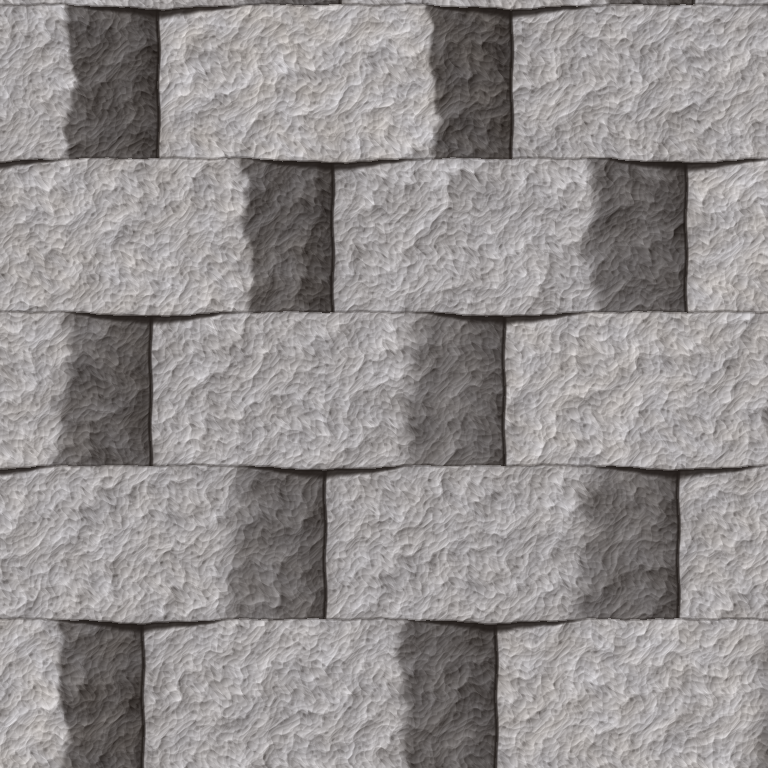
A WebGL 2 fragment shader for this texture:

```glsl
#version 300 es
precision highp float;

uniform vec2 u_resolution;
out vec4 outColor;

const float ROW_HEIGHT = 0.2;
const float TOP_OFFSET = 0.006;
const float BLOCK_WIDTH = 0.46;
const vec3 CREVICE = vec3(0.13, 0.11, 0.10);
const vec3 STONE = vec3(0.82, 0.81, 0.82);

vec2 hash2(vec2 p) {
    vec2 q = vec2(dot(p, vec2(127.1, 311.7)), dot(p, vec2(269.5, 183.3)));
    return fract(sin(q) * 43758.5);
}

// Distance to the nearest scattered feature point
float cellular(vec2 p) {
    vec2 cell = floor(p);
    float nearest = 2.0;
    for (int y = -1; y <= 1; y++) {
        for (int x = -1; x <= 1; x++) {
            vec2 corner = cell + vec2(x, y);
            nearest = min(nearest, length(corner + hash2(corner) - p));
        }
    }
    return nearest;
}

vec2 warp(vec2 p) {
    p += 0.006 * sin(p.yx * vec2(61.0, 53.0));
    return p + 0.0018 * sin(p.yx * vec2(197.0, 223.0));
}

// Split-stone height: octaves of pitted cells
float relief(vec2 p) {
    mat2 turn = mat2(0.8, 0.6, -0.6, 0.8);
    float height = 0.0;
    float amplitude = 0.55;
    float frequency = 15.0;
    for (int i = 0; i < 4; i++) {
        float d = cellular(p * frequency);
        height += amplitude * d * d;
        amplitude *= i == 0 ? 0.85 : 0.58;
        frequency *= 2.1;
        p = turn * p + 3.7;
    }
    return height;
}

float slopeLight(vec2 p, vec2 towardLight) {
    return relief(p) - relief(p + towardLight);
}

float blotches(vec2 p) {
    return sin(p.x * 23.0 + 2.0 * sin(p.y * 17.0)) * sin(p.y * 29.0 + 2.0 * sin(p.x * 13.0));
}

// Horizontal position counted in blocks, staggered by row
float blockCoord(float x, float row) {
    return (x - 0.206 + 0.005 * row - 0.232 * mod(row, 2.0)) / BLOCK_WIDTH;
}

float jointOffset(float coord) {
    return (fract(coord + 0.5) - 0.5) * BLOCK_WIDTH;
}

// Position across a block where the lit face turns into the dark side
float cornerX(vec2 p, float v, vec2 rnd) {
    float jag = 0.024 * (cellular(p * 13.0) - 0.5) + 0.010 * (cellular(p * 48.0) - 0.5);
    float lean = (rnd.y - 0.4) * 0.03 * (0.5 - v);
    return BLOCK_WIDTH - 0.110 + 0.024 * (rnd.x - 0.5) + lean + jag;
}

void main() {
    vec2 uv = gl_FragCoord.xy / u_resolution;
    float pixel = 1.0 / u_resolution.y;
    vec2 pos = vec2(uv.x, 1.0 - uv.y);

    // Nearest course line, sagging above each joint of the course below
    float line = round((pos.y - TOP_OFFSET) / ROW_HEIGHT);
    float reach = abs(jointOffset(blockCoord(pos.x, line)));
    float overhang = max(0.0, 1.0 - reach / 0.12);
    float ripple = 0.0008 * sin(pos.x * 67.0 + line * 2.3) + 0.0004 * sin(pos.x * 211.0);
    float below = pos.y - TOP_OFFSET - line * ROW_HEIGHT - 0.007 * overhang - ripple;
    float row = below < 0.0 ? line - 1.0 : line;

    // Block under this point
    float coord = blockCoord(pos.x + 0.001 * sin(pos.y * 71.0), row);
    vec2 id = vec2(floor(coord), row);
    vec2 rnd = hash2(id + 4.0);
    float across = fract(coord) * BLOCK_WIDTH;
    float v = (pos.y - TOP_OFFSET) / ROW_HEIGHT - row;
    vec2 p = warp(pos + rnd * 5.0);

    // Lit face and shaded side
    float softness = mix(0.004, 0.022, rnd.y * rnd.y) + pixel;
    float corner = cornerX(p, v, rnd);
    float side = smoothstep(-softness, softness, across - corner);
    float face = 0.77 + 0.06 * (rnd.x - 0.5) + 0.03 * blotches(p);
    float shade = 0.37 + 0.12 * (rnd.y - 0.5) + 0.05 * blotches(p * 1.7);
    shade -= 0.10 * smoothstep(BLOCK_WIDTH - 0.05, BLOCK_WIDTH, across);
    float tone = mix(face, shade, side);

    // Grain and small pits
    float grain = slopeLight(p, vec2(-0.0016, -0.0016));
    tone += grain * mix(2.1, 1.5, side);
    tone -= 0.14 * smoothstep(0.22, 0.05, cellular(p * 62.0)) * (1.0 - 0.5 * side);

    // Joints, course lines and the shadow beneath overhangs
    float joint = abs(jointOffset(coord));
    float seam = 1.0 - smoothstep(0.0008, 0.0025 + pixel, joint);
    float course = 1.0 - smoothstep(0.0004, 0.0018 + pixel, abs(below));
    float depth = 0.002 + 0.013 * overhang;
    float shadow = step(0.0, below) * (1.0 - smoothstep(0.35 * depth, depth, below));
    float lip = smoothstep(-0.007, -0.002, below) * step(below, 0.0);
    tone -= 0.10 * lip * overhang;
    tone *= 1.0 - 0.15 * exp(-joint * 90.0);
    tone *= (1.0 - 0.80 * seam) * (1.0 - (0.35 + 0.4 * overhang) * course);
    tone *= 1.0 - 0.85 * shadow * smoothstep(0.0, 0.35, overhang);

    // Stone colour with faint warm staining
    vec3 color = mix(CREVICE, STONE, clamp(tone, 0.0, 1.08));
    float stain = 0.5 + 0.5 * blotches(p * 2.3 + 1.7);
    color *= mix(vec3(1.0), vec3(1.01, 0.995, 0.965), stain * (0.4 + 0.6 * rnd.x));
    outColor = vec4(color, 1.0);
}
```
